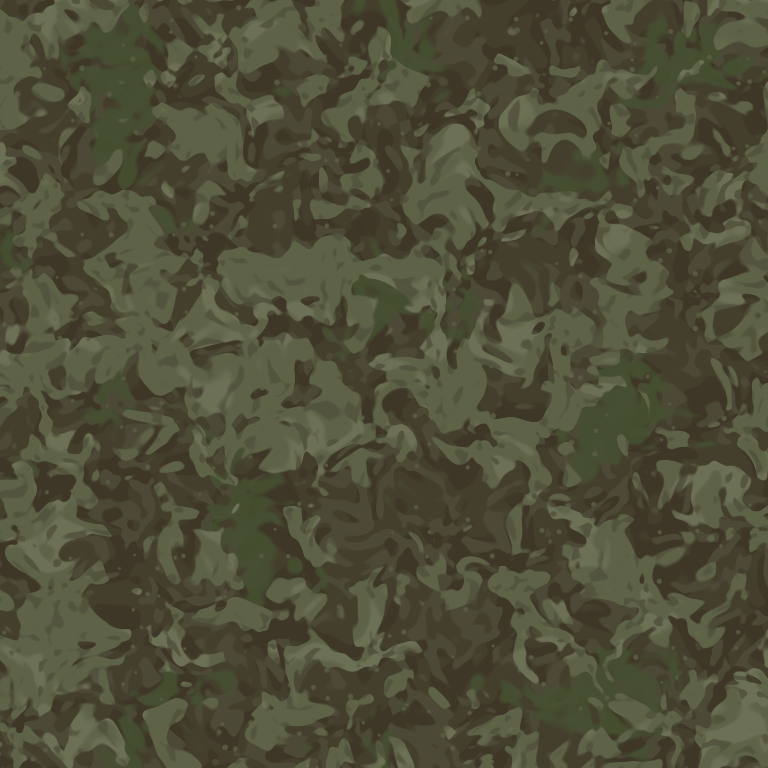
A three.js fragment shader for this pattern:

```glsl
// Woodland camouflage: ragged sage blotches over mottled dark earth.
// Each layer is a sum of gradient noise octaves cut at a soft threshold;
// a shared domain warp stretches the grain into locally varying directions.

varying vec2 vUv;

// Colours
const vec3 EARTH = vec3(0.243, 0.210, 0.150);
const vec3 UMBER = vec3(0.268, 0.248, 0.178);
const vec3 MOTTLE = vec3(0.300, 0.288, 0.215);
const vec3 MOSS = vec3(0.272, 0.312, 0.190);
const vec3 SAGE = vec3(0.368, 0.388, 0.280);
const vec3 SPECK = vec3(0.322, 0.322, 0.240);
const vec3 PALE = vec3(0.425, 0.440, 0.335);

// Share of each layer: a higher threshold covers less
const float SAGE_LEVEL = 0.08;
const float UMBER_LEVEL = -0.04;
const float MOTTLE_LEVEL = 0.19;
const float MOSS_LEVEL = 0.40;
const float SPECK_LEVEL = 0.32;
const float PALE_LEVEL = 0.27;

// Warp of the grain
const float WARP_SCALE = 13.0;
const float WARP_AMOUNT = 0.026;

// Scattered dots
const float DOT_CELLS = 60.0;
const float DOT_SHARE = 0.10;

vec2 hash2(vec2 p) {
  vec3 q = fract(vec3(p.xyx) * vec3(0.1031, 0.1030, 0.0973));
  q += dot(q, q.yzx + 33.33);
  return fract((q.xx + q.yz) * q.zy);
}

// Dot product of a cell corner's random unit gradient with the offset to it
float corner(vec2 cell, vec2 offset) {
  float angle = 6.28318 * hash2(cell).x;
  return dot(vec2(cos(angle), sin(angle)), offset);
}

// Gradient noise, roughly -1 to 1; the seed shifts the lattice
float noise(vec2 p, float seed) {
  p += seed * vec2(17.37, 29.71) + 50.0;
  vec2 i = floor(p);
  vec2 f = p - i;
  vec2 u = f * f * f * (f * (f * 6.0 - 15.0) + 10.0);
  vec2 e = vec2(1.0, 0.0);
  float low = mix(corner(i, f), corner(i + e.xy, f - e.xy), u.x);
  float high = mix(corner(i + e.yx, f - e.yx), corner(i + e.xx, f - e.xx), u.x);
  return 1.4 * mix(low, high, u.y);
}

float cut(float field, float level, float softness) {
  return smoothstep(level - softness, level + softness, field);
}

// Small round dots, at most one per cell
float dots(vec2 p) {
  vec2 cell = floor(p * DOT_CELLS);
  vec2 pick = hash2(cell + 211.0);
  vec2 centre = 0.3 + 0.4 * hash2(cell + 97.0);
  float radius = mix(0.10, 0.22, pick.y);
  float d = length(fract(p * DOT_CELLS) - centre);
  return step(pick.x, DOT_SHARE) * (1.0 - cut(d, radius, 0.07));
}

void main() {
  vec2 p = vUv;
  vec2 bend = vec2(noise(p * WARP_SCALE, 1.0), noise(p * WARP_SCALE, 2.0));
  vec2 w = p + WARP_AMOUNT * bend;

  // Earth with umber clouds and fine mottling
  float umber = 0.6 * noise(w * 12.0, 3.0) + 0.6 * noise(w * 34.0, 4.0);
  float mottle = 0.5 * noise(w * 10.0, 5.0) + 0.9 * noise(w * 48.0, 6.0);
  vec3 color = mix(EARTH, UMBER, cut(umber, UMBER_LEVEL, 0.06));
  color = mix(color, MOTTLE, cut(mottle, MOTTLE_LEVEL, 0.09));

  // Moss patches, broken up by the grain
  float patches = 0.85 * noise(p * 6.0, 7.0);
  float moss = patches + 0.4 * noise(w * 40.0, 8.0);
  color = mix(color, MOSS, 0.9 * cut(moss, MOSS_LEVEL, 0.09));

  // Dots strewn over the ground
  color = mix(color, mix(MOTTLE, SAGE, 0.6), dots(p));

  // Sage blotches, thinned where moss grows
  float blotch = 0.50 * noise(p * 3.6, 9.0) + 0.70 * noise(w * 10.0, 10.0)
    + 0.80 * noise(w * 24.0, 11.0) + 0.55 * noise(w * 48.0, 12.0);
  blotch -= 0.3 * cut(patches, MOSS_LEVEL, 0.15);

  // Pale highlights and dark specks inside the sage
  float pale = 0.7 * noise(w * 9.0, 13.0) + 0.5 * noise(w * 36.0, 14.0);
  float speck = noise(w * 62.0, 15.0);
  vec3 leaf = mix(SAGE, PALE, cut(pale, PALE_LEVEL, 0.10));
  leaf = mix(leaf, SPECK, 0.9 * cut(speck, SPECK_LEVEL, 0.13));
  color = mix(color, leaf, cut(blotch, SAGE_LEVEL, 0.06));

  gl_FragColor = vec4(color, 1.0);
}
```
